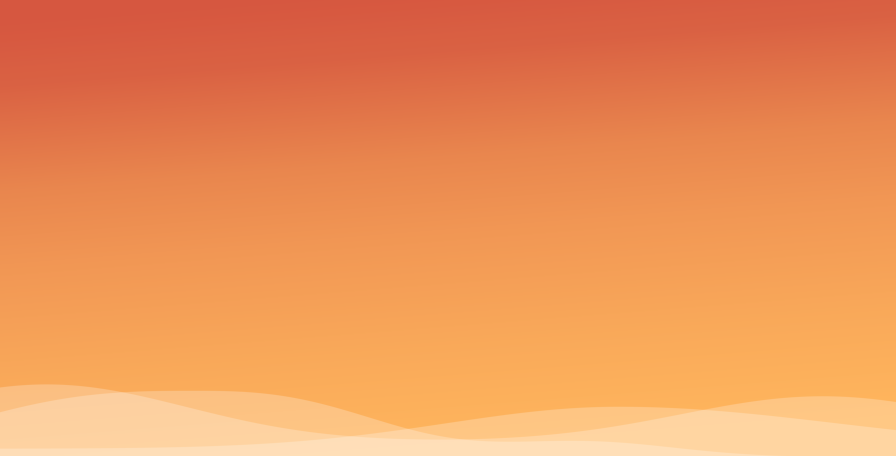
A WebGL 1 fragment shader for this background:

```glsl
precision highp float;

uniform vec2 u_resolution;

// Warm sky ramp, from red (small t) to amber (large t)
vec3 skyColor(float t) {
  vec3 color = mix(vec3(0.840, 0.342, 0.250), vec3(0.853, 0.382, 0.262), smoothstep(0.04, 0.21, t));
  color = mix(color, vec3(0.912, 0.525, 0.305), clamp((t - 0.19) / 0.23, 0.0, 1.0));
  color = mix(color, vec3(0.945, 0.590, 0.330), clamp((t - 0.42) / 0.17, 0.0, 1.0));
  color = mix(color, vec3(0.975, 0.660, 0.350), clamp((t - 0.59) / 0.24, 0.0, 1.0));
  return mix(color, vec3(1.000, 0.715, 0.365), clamp((t - 0.83) / 0.24, 0.0, 1.0));
}

// Rounded hill of unit height with separate left and right widths
float hill(float x, float center, float leftWidth, float rightWidth, float power) {
  float width = x < center ? leftWidth : rightWidth;
  return exp(-pow(abs(x - center) / width, power));
}

// Lay a translucent white wave over everything below its crest line
vec3 addWave(vec3 color, float y, float crest) {
  float edge = 0.75 / u_resolution.y;
  float cover = 1.0 - smoothstep(-edge, edge, y - crest);
  return mix(color, vec3(1.0), 0.24 * cover);
}

void main() {
  vec2 uv = gl_FragCoord.xy / u_resolution;

  // Slightly tilted sky
  vec3 color = skyColor(1.0 - uv.y + 0.155 * uv.x);

  // Crest lines of the three overlapping waves
  float outerWave = 0.031
    + 0.126 * hill(uv.x, 0.052, 0.221, 0.221, 2.0)
    + 0.100 * hill(uv.x, 0.918, 0.223, 0.223, 2.0);
  float leftWave = -0.003
    + 0.146 * hill(uv.x, 0.215, 0.301, 0.246, 2.8)
    + 0.035 * hill(uv.x, 0.651, 0.143, 0.143, 2.0);
  float rightWave = 0.016
    + 0.092 * hill(uv.x, 0.690, 0.271, 0.344, 2.0);

  color = addWave(color, uv.y, outerWave);
  color = addWave(color, uv.y, leftWave);
  color = addWave(color, uv.y, rightWave);

  gl_FragColor = vec4(color, 1.0);
}
```
